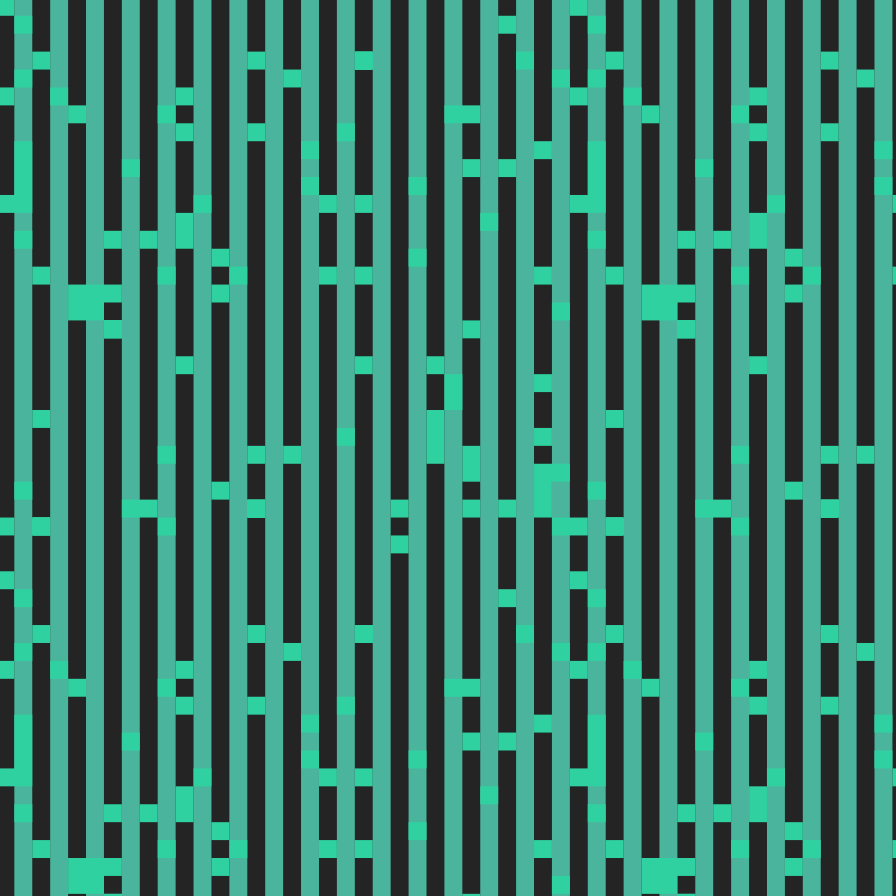
Reproduce this pattern procedurally as a three.js fragment shader.

```glsl
// Teal and charcoal vertical stripes crossed by scattered bright green square cells.
varying vec2 vUv;

const float CELLS = 50.0;             // cells across the canvas
const float TILE = 32.0;              // cells in one repeat, each way
const vec2 PHASE = vec2(0.20, 0.88);  // cell grid offset, in cells
const int DARK_MARKS = 62;            // bright cells per tile on dark stripes
const int TEAL_MARKS = 34;            // bright cells per tile on teal stripes

const vec3 TEAL = vec3(0.29, 0.71, 0.61);
const vec3 CHARCOAL = vec3(0.14, 0.14, 0.14);
const vec3 BRIGHT = vec3(0.19, 0.82, 0.63);

// Two random values in 0..1 from one number
vec2 hash21(float n) {
  vec3 p = fract(vec3(n) * vec3(0.1031, 0.1030, 0.0973));
  p += dot(p, p.yzx + 33.33);
  return fract((p.xx + p.yz) * p.zy);
}

// Signed offset to the nearest copy of a centre repeated every period
float wrapped(float x, float centre, float period) {
  return mod(x - centre + 0.5 * period, period) - 0.5 * period;
}

// Smoothed coverage of a band one cell wide
float band(float offset, float blur) {
  return clamp((0.5 - abs(offset)) / blur + 0.5, 0.0, 1.0);
}

// Coverage of one cell, repeated with the tile
float cellMark(vec2 p, vec2 cell, vec2 blur) {
  vec2 centre = cell + 0.5;
  return band(wrapped(p.x, centre.x, TILE), blur.x)
       * band(wrapped(p.y, centre.y, TILE), blur.y);
}

// Scattered cells: even columns are dark, odd columns are teal
float scatteredMarks(vec2 p, vec2 blur) {
  float coverage = 0.0;
  for (int i = 0; i < DARK_MARKS + TEAL_MARKS; i++) {
    vec2 random = hash21(float(i) * 7.31 + 19.7);
    float parity = i < DARK_MARKS ? 0.0 : 1.0;
    float column = 2.0 * floor(random.x * TILE * 0.5) + parity;
    float row = floor(random.y * TILE);
    coverage += cellMark(p, vec2(column, row), blur);
  }
  return min(coverage, 1.0);
}

void main() {
  vec2 p = vUv * CELLS + PHASE;
  vec2 blur = max(fwidth(p), vec2(0.0001));

  // Stripes
  float darkStripe = band(wrapped(p.x, 0.5, 2.0), blur.x);
  vec3 colour = mix(TEAL, CHARCOAL, darkStripe);

  // Bright cells
  colour = mix(colour, BRIGHT, scatteredMarks(p, blur));
  gl_FragColor = vec4(colour, 1.0);
}
```
